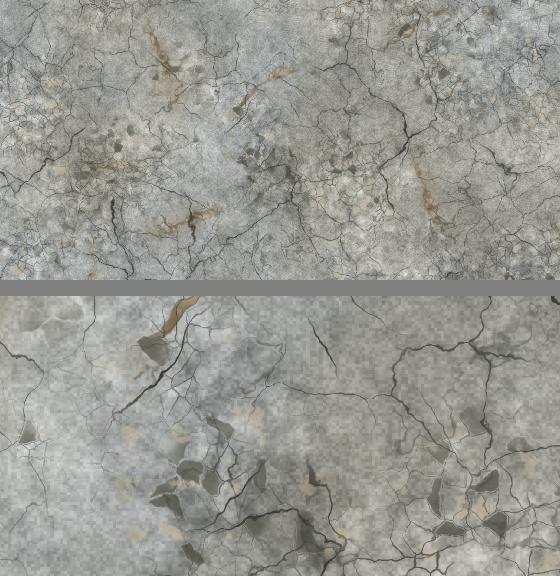
Top, the full canvas; bottom, a detail of the centre.
Reproduce this texture procedurally as a Shadertoy shader.

```glsl
float hash(vec2 p) {
    return fract(sin(dot(p, vec2(127.1, 311.7))) * 43758.5);
}

vec2 hash2(vec2 p) {
    return vec2(hash(p), hash(p + 57.3));
}

float noise(vec2 p) {
    vec2 i = floor(p), f = fract(p);
    f = f * f * (3.0 - 2.0 * f);
    return mix(mix(hash(i), hash(i + vec2(1, 0)), f.x),
               mix(hash(i + vec2(0, 1)), hash(i + vec2(1, 1)), f.x), f.y);
}

float fbm(vec2 p) {
    float sum = 0.0, amp = 0.5;
    for (int i = 0; i < 5; i++) {
        sum += amp * noise(p);
        p = mat2(1.6, 1.2, -1.2, 1.6) * p + 7.3;
        amp *= 0.5;
    }
    return sum / 0.97;
}

// x: distance to the nearest cell border, y: random value of the cell
vec2 voronoi(vec2 p) {
    vec2 cell = floor(p), f = fract(p), nearCell = vec2(0), nearest = vec2(8);
    for (int j = -1; j <= 1; j++)
    for (int i = -1; i <= 1; i++) {
        vec2 g = vec2(i, j), r = g + hash2(cell + g) - f;
        if (dot(r, r) < dot(nearest, nearest)) { nearest = r; nearCell = g; }
    }
    float border = 8.0;
    for (int j = -2; j <= 2; j++)
    for (int i = -2; i <= 2; i++) {
        vec2 g = nearCell + vec2(i, j), r = g + hash2(cell + g) - f, d = r - nearest;
        if (dot(d, d) > 1e-4) border = min(border, dot(0.5 * (nearest + r), normalize(d)));
    }
    return vec2(border, hash(cell + nearCell + 3.7));
}

// x: distance to a segment, y: position along it from 0 to 1
vec2 segment(vec2 p, vec2 centre, vec2 halfSpan) {
    vec2 a = p - centre;
    float t = clamp(dot(a, halfSpan) / dot(halfSpan, halfSpan), -1.0, 1.0);
    return vec2(length(a - t * halfSpan), 0.5 + 0.5 * t);
}

float line(float d, float width, float px) {
    return 1.0 - smoothstep(width - px, width + px, d);
}

void mainImage(out vec4 fragColor, in vec2 fragCoord) {
    vec2 p = fragCoord / iResolution.y;
    float px = 0.8 / iResolution.y;

    // Broad bends and small jags shared by all fractures
    vec2 bend = vec2(fbm(p * 4.0), fbm(p * 4.0 + 31.0)) - 0.5;
    vec2 jag = vec2(fbm(p * 30.0 + 5.0), fbm(p * 30.0 + 47.0)) - 0.5;
    vec2 q = p + 0.16 * bend + 0.035 * jag;

    // Crushed zones: mostly left and lower right
    float crush = fbm(p * 3.0 + 11.0) + 0.15 * (1.0 - smoothstep(0.6, 1.2, p.x))
                + 0.16 * smoothstep(1.3, 1.8, p.x) * (1.0 - smoothstep(0.1, 0.45, p.y));
    crush = smoothstep(0.48, 0.68, crush + 0.2 * jag.x);

    vec2 plates = voronoi(q * 2.7 + 4.0);
    vec2 blocks = voronoi(q * 8.0 + 19.0);
    vec2 chips = voronoi((p + 0.05 * bend + 0.03 * jag) * 36.0);

    // Grey stone with mottling, grain and pitted crushed parts
    float mottle = fbm(p * 45.0 + 9.0) - 0.5;
    float tone = 0.652 + 0.2 * (fbm(q * 3.0 + 2.0) - 0.5) + 0.14 * (fbm(p * 13.0) - 0.5);
    tone += 0.04 * (plates.y - 0.5) + 0.04 * (blocks.y - 0.5);
    tone += 0.1 * crush * (chips.y - 0.6) + (0.16 + 0.22 * crush) * mottle;
    tone += 0.075 * (noise(p * 130.0) - 0.5) + 0.1 * (hash(floor(p * 256.0)) - 0.5);
    float warmth = smoothstep(0.35, 0.65, fbm(p * 2.2 + 23.0));
    vec3 col = tone + mix(vec3(-0.01, 0.004, -0.004), vec3(0.006, 0.003, -0.034), warmth);

    // Soft shade beside the fractures
    float patchy = smoothstep(0.4, 0.62, noise(p * 5.0 + 8.0));
    float fine = smoothstep(0.3, 0.65, noise(p * 9.0 + 15.0));
    col *= 1.0 - 0.1 * patchy * exp(-plates.x * 25.0) - 0.06 * fine * exp(-blocks.x * 16.0);

    // Ochre veins with ragged bodies, stains and dark rims
    for (int i = 0; i < 7; i++) {
        float k = float(i);
        vec2 h = hash2(vec2(k, 4.3));
        vec2 centre = vec2(mix(0.3, 1.05, h.x) + 0.7 * step(5.0, k), fract(0.618 * k + 0.2));
        float angle = mix(0.3, 1.65, mod(k, 2.0)) + 0.7 * (h.y - 0.5);
        vec2 s = segment(q + 0.02 * jag.yx, centre, mix(0.07, 0.17, h.y) * vec2(cos(angle), sin(angle)));
        float taper = sqrt(4.0 * s.y * (1.0 - s.y));
        float body = smoothstep(0.2, 0.75, fbm(p * 20.0 + k * 9.0));
        float stain = exp(-s.x * s.x * 700.0) * smoothstep(0.35, 0.7, noise(p * 9.0 + k));
        col = mix(col, vec3(0.61, 0.56, 0.47), 0.5 * stain);
        col = mix(col, vec3(0.31, 0.28, 0.23), 0.7 * taper * line(s.x, 0.014 * body, 2.0 * px));
        vec3 ochre = mix(vec3(0.50, 0.41, 0.30), vec3(0.78, 0.73, 0.63), smoothstep(0.25, 0.75, fbm(p * 50.0)));
        col = mix(col, ochre, 0.9 * taper * line(s.x + 0.004 * noise(p * 40.0), 0.014 * body, px));
    }

    // Dark shards and pale flecks in the crushed zones
    float chipFill = smoothstep(0.0, 0.12, chips.x);
    float shardZone = crush * smoothstep(0.4, 0.65, noise(p * 6.0 + 3.0));
    col = mix(col, vec3(0.36, 0.36, 0.32) + 0.2 * mottle, 0.85 * shardZone * chipFill * step(0.86, chips.y));
    float fleck = smoothstep(0.66, 0.74, fbm(p * 34.0 + 70.0));
    col = mix(col, vec3(0.76, 0.71, 0.62), 0.7 * crush * fleck);

    // Branching cracks at three scales
    vec3 crackColor = vec3(0.22, 0.23, 0.21);
    float width = 0.004 * noise(p * 26.0 + 2.0) * noise(p * 11.0 + 6.0);
    float crack = 0.95 * patchy * line(plates.x / 2.7, 0.0006 + width, px);
    crack = max(crack, 0.75 * fine * line(blocks.x / 8.0, 0.0004 + 0.4 * width, px));
    float web = max(crush, 0.3 * patchy) * smoothstep(0.3, 0.6, noise(p * 17.0));
    crack = max(crack, 0.75 * web * line(chips.x / 36.0, 0.4 * width, px));

    // Wispy creases scattered through the whole stone
    float crease = abs(fbm(q * 11.0 + 40.0) - 0.5);
    crack = max(crack, 0.4 * smoothstep(0.4, 0.7, noise(p * 12.0 + 21.0)) * (1.0 - smoothstep(0.0, 0.022, crease)));

    // Long diagonal hairlines, some healed with pale mineral
    float healed = 0.0;
    for (int i = 0; i < 90; i++) {
        float k = float(i);
        vec2 h = hash2(vec2(k, 1.7)), r = hash2(vec2(k, 8.1));
        float angle = (r.x < 0.6 ? -0.75 : 0.85) + 0.8 * (r.y - 0.5);
        vec2 span = mix(0.05, 0.24, h.x * r.y) * vec2(cos(angle), sin(angle));
        vec2 s = segment(p + 0.04 * bend + 0.025 * jag, hash2(vec2(k, 5.9)) * vec2(2, 1), span);
        float taper = 4.0 * s.y * (1.0 - s.y);
        float hair = taper * line(s.x, 0.0016 * pow(h.y, 3.0) * taper, px);
        if (mod(k, 4.0) < 1.0) healed = max(healed, hair);
        else crack = max(crack, hair * mix(0.45, 1.0, h.y));
    }
    col = mix(col, vec3(0.76, 0.76, 0.74), 0.5 * healed);
    col = mix(col, crackColor, crack);

    fragColor = vec4(col, 1.0);
}
```
